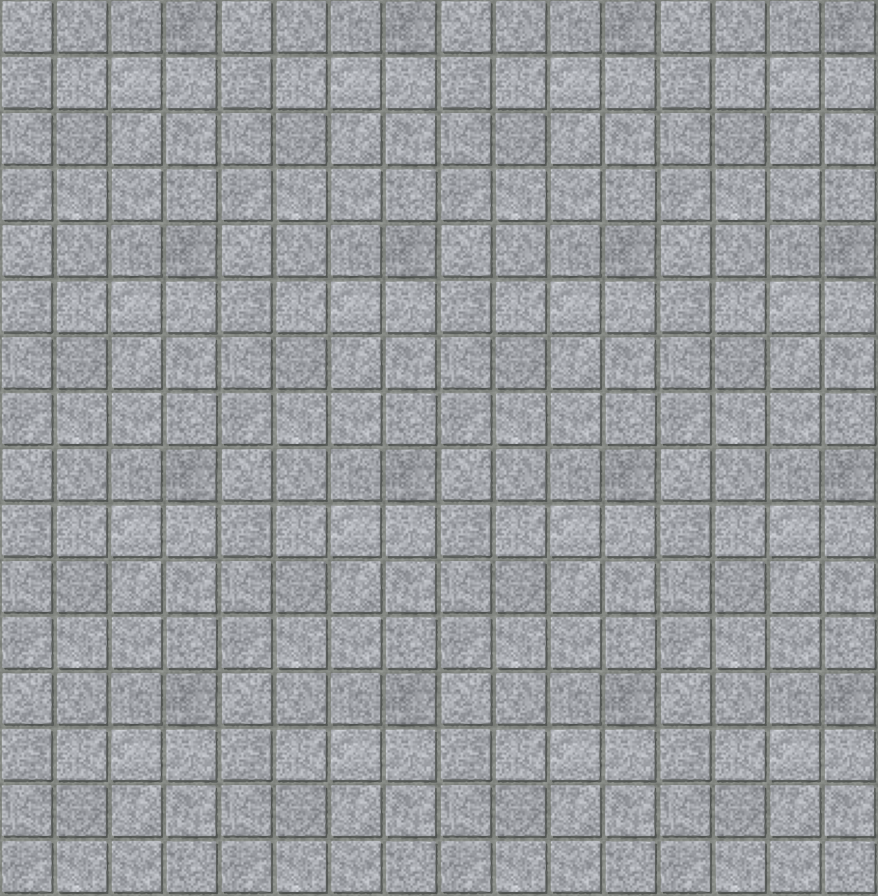
Reproduce this texture procedurally as a Shadertoy shader.

```glsl
// Square grey stone tiles in a 16 x 16 grid with greenish grout.
// Each tile is a worn box distance function with a shadow to its lower right;
// shade, grain and chips come from noise that wraps every 4 x 4 tiles.

#define TILES 16.0
#define BLOCK 4.0
#define GRAIN 24.0
#define GRAIN_STRENGTH 0.24
#define TILE_HALF vec2(0.449, 0.451)
#define TILE_CENTER vec2(0.485, 0.474)
#define SHADOW_SHIFT vec2(0.036, 0.040)
#define EDGE_WEAR 0.014
#define STONE vec3(0.645, 0.655, 0.677)
#define GROUT vec3(0.525, 0.540, 0.520)
#define SHADOW vec3(0.335, 0.350, 0.340)

float hash(vec2 p) {
    return fract(sin(dot(p, vec2(127.1, 311.7))) * 43758.5453);
}

// Value noise that repeats after the given number of cells.
float wrapNoise(vec2 p, float period) {
    vec2 cell = floor(p);
    vec2 f = fract(p);
    f = f * f * (3.0 - 2.0 * f);
    vec2 a = mod(cell, period);
    vec2 b = mod(cell + 1.0, period);
    return mix(mix(hash(a), hash(vec2(b.x, a.y)), f.x),
               mix(hash(vec2(a.x, b.y)), hash(b), f.x), f.y);
}

float boxDistance(vec2 p, vec2 halfSize, float radius) {
    vec2 d = abs(p) - halfSize + radius;
    return length(max(d, 0.0)) + min(max(d.x, d.y), 0.0) - radius;
}

void mainImage(out vec4 fragColor, in vec2 fragCoord) {
    // Grid position, counted from the upper left.
    vec2 uv = fragCoord / iResolution.xy;
    vec2 grid = TILES * vec2(uv.x, 1.0 - uv.y);
    vec2 tile = mod(floor(grid), BLOCK);
    float soft = 0.65 * TILES / min(iResolution.x, iResolution.y);

    // Grain and broader mottling.
    float fine = wrapNoise(grid * GRAIN, BLOCK * GRAIN) - 0.5;
    float coarse = wrapNoise(grid * 12.0 + 5.0, BLOCK * 12.0) - 0.5;
    float mottle = wrapNoise(grid * 3.0 + 2.0, BLOCK * 3.0) - 0.5;

    // Tile outline, slightly displaced and worn.
    vec2 jitter = vec2(hash(tile + 3.1), hash(tile + 8.7)) - 0.5;
    vec2 local = fract(grid) - TILE_CENTER - 0.014 * jitter;
    float outline = boxDistance(local, TILE_HALF, 0.02) + EDGE_WEAR * coarse;
    float face = smoothstep(soft, -soft, outline);
    float shade = boxDistance(local - SHADOW_SHIFT, TILE_HALF, 0.02);
    float shadow = smoothstep(soft, -soft, shade + EDGE_WEAR * fine);

    // Rows alternate in tone; a staggered tile in every other row is darker.
    float evenRow = 1.0 - mod(tile.y, 2.0);
    float darkTile = evenRow * step(2.5, mod(tile.x + tile.y, BLOCK));
    float tone = 1.01 - 0.02 * evenRow - 0.045 * darkTile;
    tone += 0.03 * (hash(tile + 1.3) - 0.5);

    // Stone face with a lit upper left rim and a dimmer lower right rim.
    vec3 stone = STONE * tone + GRAIN_STRENGTH * fine;
    stone += 0.07 * coarse + 0.035 * mottle;
    vec2 rim = smoothstep(TILE_HALF - 0.07, TILE_HALF, -local);
    vec2 dimRim = smoothstep(TILE_HALF - 0.05, TILE_HALF, local);
    stone += 0.04 * max(rim.x, rim.y) - 0.05 * max(dimRim.x, dimRim.y);

    // One pale chip per block, on a lower tile edge.
    float chipTile = step(length(tile - vec2(1.0, 3.0)), 0.5);
    float chip = length((local - vec2(-0.08, 0.39)) * vec2(0.6, 1.3));
    stone += 0.13 * chipTile * smoothstep(0.10, 0.02, chip + 0.06 * coarse);

    // Gritty grout, darker in the joints of the darker rows.
    vec3 grout = GROUT + 0.09 * fine + 0.06 * coarse - 0.025 * evenRow;
    vec3 color = mix(grout, SHADOW + 0.10 * coarse, shadow);
    color = mix(color, stone, face);
    fragColor = vec4(clamp(color, 0.0, 1.0), 1.0);
}
```
